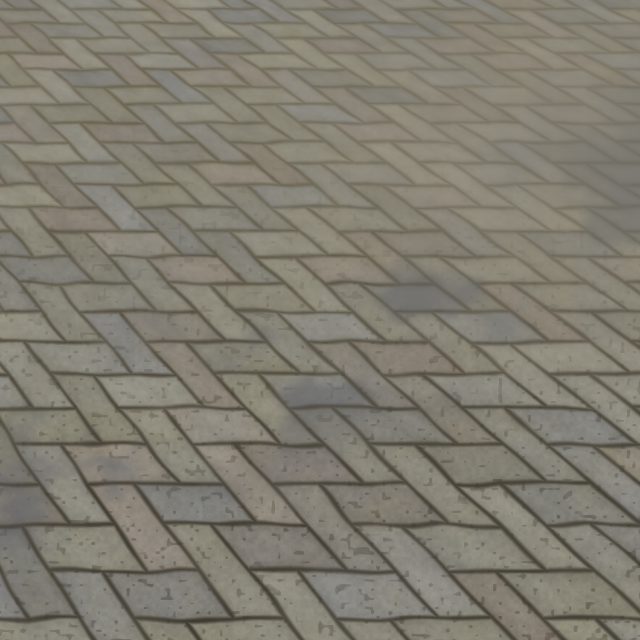
Give the GLSL for this texture, as a WebGL 2 fragment shader.

```glsl
#version 300 es
precision highp float;
// Herringbone brick paving receding in perspective, with worn joints and damp stains.

uniform vec2 u_resolution;
out vec4 fragColor;

#define HORIZON 2.042      // height of the vanishing line
#define VANISH_X -1.159    // where the slanted joints converge
#define UNIT_WIDTH 0.040   // brick width per unit of nearness
#define ROW_DEPTH 51.17    // compression of rows with distance
#define JOINT 0.0017       // half width of a joint per unit of nearness
#define SOFTNESS 0.0026    // blur of the joint edges
#define WOBBLE 0.13        // unevenness of the laying
#define TONE_SPREAD 0.055  // brightness variation between bricks
#define STAIN 0.80         // strength of the damp stains
#define GRAIN 0.055        // surface roughness

const vec3 SAND = vec3(0.560, 0.547, 0.488);
const vec3 GREY = vec3(0.525, 0.520, 0.495);
const vec3 ROSE = vec3(0.560, 0.522, 0.475);
const vec3 DAMP = vec3(0.405, 0.407, 0.420);
const vec3 JOINT_NEAR = vec3(0.285, 0.265, 0.225);
const vec3 JOINT_FAR = vec3(0.400, 0.370, 0.285);

float hash(vec2 p) {
    vec3 q = fract(vec3(p.xyx) * 0.1031);
    q += dot(q, q.yzx + 33.33);
    return fract((q.x + q.y) * q.z);
}

float noise(vec2 p) {
    vec2 i = floor(p), f = fract(p);
    f = f * f * (3.0 - 2.0 * f);
    return mix(mix(hash(i), hash(i + vec2(1, 0)), f.x),
               mix(hash(i + vec2(0, 1)), hash(i + vec2(1, 1)), f.x), f.y);
}

float fbm(vec2 p) {
    float sum = 0.0, amp = 0.5;
    for (int k = 0; k < 4; k++) {
        sum += amp * noise(p);
        p = p * 2.03 + 17.1;
        amp *= 0.5;
    }
    return sum / 0.9375;
}

// Canvas position to paving position, in brick widths; rows count downwards.
vec2 toGround(vec2 uv, float nearness) {
    return vec2((uv.x - VANISH_X) / (UNIT_WIDTH * nearness) - 1.0,
                34.47 - ROW_DEPTH / nearness);
}

// Finds the 2:1 brick under p: xy is its corner, zw its size.
vec4 herringbone(vec2 p) {
    ivec2 cell = ivec2(floor(p));
    int kind = (cell.x - cell.y) & 3;
    if (kind < 2) return vec4(vec2(cell - ivec2(kind, 0)), 2.0, 1.0);
    return vec4(vec2(cell - ivec2(0, 3 - kind)), 1.0, 2.0);
}

// Damp patches gathered along a rising diagonal band.
float dampness(vec2 uv) {
    float across = (uv.y - 0.20 - 0.52 * uv.x) / 0.14;
    float band = exp(-across * across);
    float patches = smoothstep(0.44, 0.70, fbm(uv * vec2(6.5, 9.5) + 4.7));
    return patches * (0.12 + 0.88 * band);
}

void main() {
    vec2 uv = gl_FragCoord.xy / u_resolution;
    float nearness = HORIZON - uv.y;
    vec2 ground = toGround(uv, nearness);
    vec2 shift = vec2(noise(ground * 1.3), noise(ground * 1.3 + 41.0)) - 0.5;
    ground += WOBBLE * shift;

    // Distance to the brick edge, measured on the canvas.
    vec4 brick = herringbone(ground);
    vec2 local = ground - brick.xy;
    vec2 gap = min(local, brick.zw - local);
    float slope = (uv.x - VANISH_X) / nearness;
    vec2 unitSize = vec2(UNIT_WIDTH * nearness * inversesqrt(1.0 + slope * slope),
                         nearness * nearness / ROW_DEPTH);
    vec2 edge = gap * unitSize;
    float dist = min(edge.x, edge.y);

    // Brick tone, clouding and grain.
    vec2 id = brick.xy + 64.0;
    vec3 color = mix(SAND, GREY, smoothstep(0.35, 1.0, hash(id)));
    color = mix(color, ROSE, 0.75 * smoothstep(0.65, 1.0, hash(id + 19.0)));
    color += TONE_SPREAD * (hash(id + 53.0) - 0.5);
    color += 0.065 * (fbm(ground * 1.8 + 9.0) - 0.5);
    color += vec3(-0.02, -0.005, 0.035) * (fbm(uv * 15.0) - 0.5);
    float near = 1.0 - smoothstep(0.15, 0.95, uv.y);
    color += GRAIN * (fbm(uv * 150.0) - 0.5) * (0.4 + near);
    color -= 0.10 * near * smoothstep(0.76, 0.90, noise(uv * vec2(110.0, 140.0)));

    // Damp stains and the paler, drier far right.
    float damp = STAIN * dampness(uv);
    color = mix(color, DAMP, damp);
    float haze = 1.0 - smoothstep(0.08, 0.50, length((uv - vec2(0.86, 0.76)) * vec2(0.8, 1.1)));
    color = mix(color, vec3(0.560, 0.535, 0.475), 0.45 * haze);

    // Joints: dark and crisp nearby, brown and faint far off.
    float width = JOINT * nearness * (0.75 + 0.5 * noise(ground * 2.3 + 7.0));
    float blur = SOFTNESS + 0.5 / min(u_resolution.x, u_resolution.y);
    float joint = 1.0 - smoothstep(width - blur, width + blur, dist);
    float strength = mix(0.72, 0.95, near) * (1.0 - 0.50 * haze) * (1.0 - 0.35 * damp);
    strength *= 0.78 + 0.3 * noise(ground * 1.1 + 30.0);
    color = mix(color, mix(JOINT_FAR, JOINT_NEAR, near), joint * strength);
    color -= 0.035 * (1.0 - smoothstep(0.0, 0.010 * nearness, dist)) * (0.4 + 0.6 * near);

    fragColor = vec4(clamp(color, 0.0, 1.0), 1.0);
}
```
